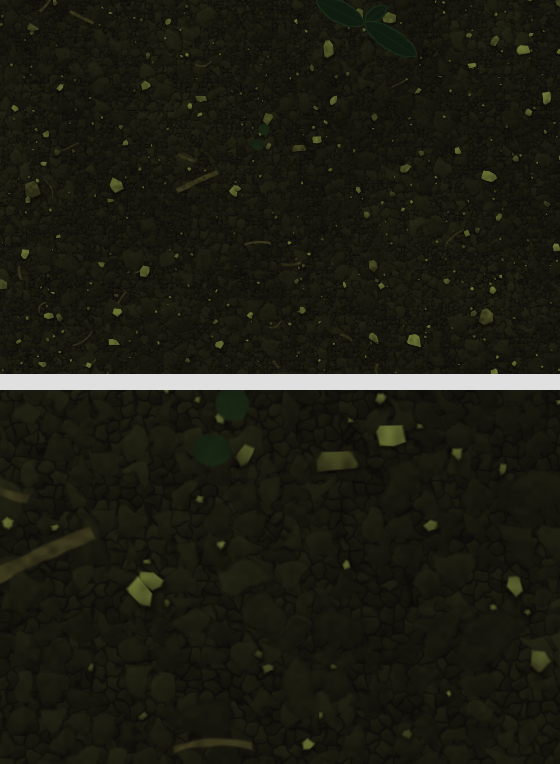
Top, the full canvas; bottom, a detail of the centre.
A Shadertoy shader for this texture:

```glsl
// Dark garden soil seen from above: crumbly clods, pale stones, bits of straw
// and a seedling. Clods are warped Voronoi domes at three scales; stones are
// jittered polygons on scattered grids; straw and leaves are distance shapes.

const vec3 GAP_COLOR    = vec3(0.050, 0.042, 0.032);
const vec3 CLOD_COLOR   = vec3(0.132, 0.137, 0.073);
const vec3 STONE_DIM    = vec3(0.170, 0.170, 0.085);
const vec3 STONE_BRIGHT = vec3(0.430, 0.470, 0.215);
const vec3 STRAW_COLOR  = vec3(0.215, 0.205, 0.105);
const vec3 LEAF_COLOR   = vec3(0.060, 0.105, 0.060);
const vec3 LEAF_RIM     = vec3(0.110, 0.180, 0.095);
const vec3 SPROUT_COLOR = vec3(0.090, 0.150, 0.075);
const float SOFT = 0.0018;       // edge softness, in canvas heights
const float STRAW_COUNT = 20.0;

float hash(vec2 p) {
    vec3 q = fract(p.xyx * vec3(0.1031, 0.1030, 0.0973));
    q += dot(q, q.yzx + 33.33);
    return fract((q.x + q.y) * q.z);
}

vec2 hash2(vec2 p) {
    return vec2(hash(p + 17.3), hash(p + 71.9));
}

float noise(vec2 p) {
    vec2 i = floor(p), f = fract(p);
    f = f * f * (3.0 - 2.0 * f);
    return mix(mix(hash(i), hash(i + vec2(1, 0)), f.x),
               mix(hash(i + vec2(0, 1)), hash(i + vec2(1, 1)), f.x), f.y);
}

float fill(float d) {
    return 1.0 - smoothstep(-SOFT, SOFT, d);
}

// Voronoi clods: x = brightness, y = coverage of the cells that are present.
vec2 clods(vec2 p, float freq, float share) {
    vec2 q = p * freq + 0.5 * vec2(noise(p * freq * 1.9), noise(p * freq * 1.9 + 40.0));
    vec2 cell = floor(q), id = cell, toCenter = vec2(0);
    float near = 9.0, next = 9.0;
    for (int y = -1; y <= 1; y++)
    for (int x = -1; x <= 1; x++) {
        vec2 c = cell + vec2(x, y);
        vec2 v = q - c - 0.1 - 0.8 * hash2(c + freq);
        float d = length(v);
        if (d < near) { next = near; near = d; id = c; toCenter = v; }
        else next = min(next, d);
    }
    float body = smoothstep(0.0, 0.32, next - near);
    float light = 0.42 + 0.38 * hash(id + 5.7) + 0.32 * toCenter.y - 0.10 * toCenter.x;
    return vec2(light * (0.25 + 0.75 * body), step(hash(id + 9.1), share) * body);
}

vec3 soil(vec2 p) {
    vec2 fine = clods(p, 82.0, 1.0);
    vec2 medium = clods(p + 3.1, 42.0, 0.62);
    vec2 coarse = clods(p + 7.7, 22.0, 0.22);
    float tone = mix(fine.x * 0.85, medium.x, medium.y);
    tone = mix(tone, coarse.x * 1.05, coarse.y);
    tone *= 0.78 + 0.5 * noise(p * 4.5 + 2.0);
    tone += 0.22 * (noise(p * 170.0) - 0.5) + 0.10 * (noise(p * 60.0) - 0.5);
    return mix(GAP_COLOR, CLOD_COLOR, clamp(tone, -0.3, 1.3));
}

// One grid of angular stones; radius range is given in canvas heights.
vec3 addStones(vec3 color, vec2 p, float freq, float share, vec2 radius) {
    vec2 cell = floor(p * freq);
    for (int y = -1; y <= 1; y++)
    for (int x = -1; x <= 1; x++) {
        vec2 c = cell + vec2(x, y), seed = c + freq * 3.0;
        if (hash(seed) > share) continue;
        vec2 v = p - (c + hash2(seed)) / freq;
        float size = mix(radius.x, radius.y, hash(seed + 2.2));
        float turn = 6.2832 * hash(seed + 4.4);
        vec2 w = mat2(cos(turn), -sin(turn), sin(turn), cos(turn)) * v;
        w.y *= mix(1.0, 1.9, hash(seed + 6.6));
        float d = 0.55 * (length(w) - size);
        for (float k = 0.0; k < 6.0; k++) {
            float a = 1.0472 * (k + 0.8 * hash(seed + k * 1.7));
            d = max(d, dot(w, vec2(cos(a), sin(a))) - size * mix(0.6, 1.0, hash(seed - k)));
        }
        color *= 1.0 - 0.35 * (1.0 - smoothstep(-0.002, 0.006, d + 0.3 * v.y));
        float tone = 0.15 + 0.65 * hash(seed + 8.8) + 0.2 * v.y / size;
        tone += 0.45 * (noise(p * 110.0) - 0.5);
        color = mix(color, mix(STONE_DIM, STONE_BRIGHT, clamp(tone, 0.0, 1.0)), fill(d));
    }
    return color;
}

// Coordinates along (0 to 1) and across the line from a to b.
vec2 alongAcross(vec2 p, vec2 a, vec2 b) {
    vec2 e = b - a, v = p - a;
    return vec2(dot(v, e) / dot(e, e), (e.x * v.y - e.y * v.x) / length(e));
}

vec3 addStraw(vec3 color, vec2 p, vec2 a, vec2 b, float width, float bend) {
    vec2 s = alongAcross(p, a, b);
    float across = abs(s.y - bend * s.x * (1.0 - s.x)) - width * (0.7 + 0.5 * noise(p * 60.0));
    float d = max(across, (abs(s.x - 0.5) - 0.5) * length(b - a));
    return mix(color, STRAW_COLOR * (0.75 + 0.5 * noise(p * 130.0)), 0.85 * fill(d));
}

vec3 addLeaf(vec3 color, vec2 p, vec2 a, vec2 b, float width) {
    vec2 s = alongAcross(p, a, b);
    float t = clamp(s.x, 0.0, 1.0);
    float d = abs(s.y) - width * pow(4.0 * t * (1.0 - t), 0.65) + 0.004 * (noise(p * 90.0) - 0.5);
    d = max(d, (abs(s.x - 0.5) - 0.5) * length(b - a));
    float rim = smoothstep(-0.007, -0.002, d) * (0.4 + 0.6 * noise(p * 120.0));
    rim = max(rim, 0.3 * (1.0 - smoothstep(0.0, 0.003, abs(s.y))));
    return mix(color, mix(LEAF_COLOR, LEAF_RIM, rim), fill(d));
}

void mainImage(out vec4 fragColor, in vec2 fragCoord) {
    vec2 p = fragCoord / iResolution.y;
    float aspect = iResolution.x / iResolution.y;
    vec3 color = soil(p);

    // Scattered straw, then one thick twig
    for (float i = 0.0; i < STRAW_COUNT; i++) {
        vec2 a = hash2(vec2(i, 3.0)) * vec2(aspect, 1.0);
        float angle = 6.2832 * hash(vec2(i, 8.0));
        vec2 b = a + mix(0.025, 0.085, hash(vec2(i, 12.0))) * vec2(cos(angle), 0.7 * sin(angle));
        color = addStraw(color, p, a, b, mix(0.0015, 0.004, hash(vec2(i, 15.0))), 0.08 * (hash(vec2(i, 19.0)) - 0.5));
    }
    color = addStraw(color, p, vec2(0.473, 0.488), vec2(0.582, 0.539), 0.007, 0.01);

    // Stones from grit to pebbles
    color = addStones(color, p, 40.0, 0.11, vec2(0.0025, 0.0060));
    color = addStones(color, p, 15.0, 0.20, vec2(0.0070, 0.0140));
    color = addStones(color, p, 8.0, 0.32, vec2(0.0150, 0.0270));

    // Seedling and a small sprout
    color = addLeaf(color, p, vec2(0.975, 0.940), vec2(1.035, 0.985), 0.019);
    color = addLeaf(color, p, vec2(0.975, 0.935), vec2(0.845, 1.000), 0.030);
    color = addLeaf(color, p, vec2(0.975, 0.940), vec2(1.115, 0.850), 0.030);
    float sprout = min(length((p - vec2(0.688, 0.613)) * vec2(0.8, 1.0)) - 0.014,
                       length(p - vec2(0.706, 0.654)) - 0.015);
    color = mix(color, SPROUT_COLOR * (0.8 + 0.3 * noise(p * 70.0)), 0.85 * fill(sprout));

    fragColor = vec4(color, 1.0);
}
```
